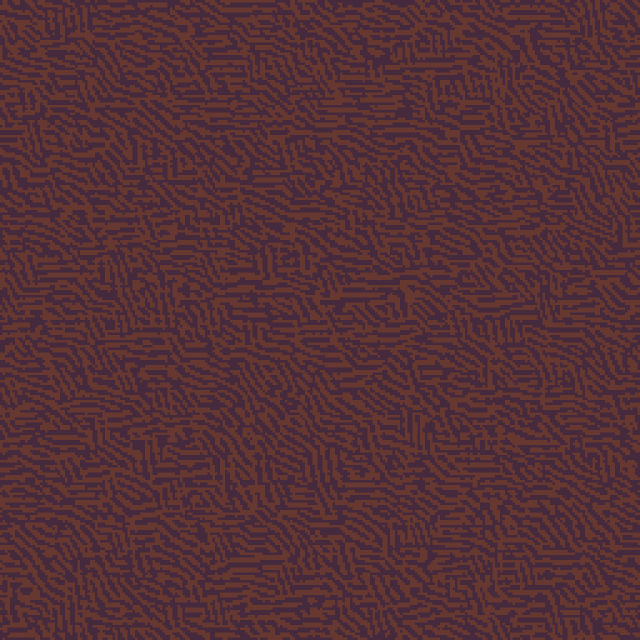
Write a Shadertoy shader that draws this texture.

```glsl
// A two-tone woven grain of short worm-like stripes, drawn on a coarse square grid.
// Overlapping patches of randomly turned waves are roughened with gradient noise,
// then each grid cell is cut to plum or rust by the sign of the sum.

vec2 hash2(vec2 p) {
    vec3 q = fract(p.xyx * vec3(0.1031, 0.1030, 0.0973));
    q += dot(q, q.yzx + 33.33);
    return fract((q.xx + q.yz) * q.zy);
}

float gradientDot(vec2 corner, vec2 p) {
    float angle = 6.2832 * hash2(corner + 71.0).x;
    return dot(vec2(cos(angle), sin(angle)), p - corner);
}

float gradientNoise(vec2 p) {
    vec2 i = floor(p), f = p - i;
    vec2 u = f * f * f * (f * (f * 6.0 - 15.0) + 10.0);
    return mix(mix(gradientDot(i, p), gradientDot(i + vec2(1, 0), p), u.x),
               mix(gradientDot(i + vec2(0, 1), p), gradientDot(i + vec2(1, 1), p), u.x), u.y);
}

// Sum of windowed waves; stripes run from level to steeply falling rightwards
float stripePatches(vec2 cell) {
    const float spacing = 9.0;
    vec2 p = cell / spacing, home = floor(p);
    float sum = 0.0;
    for (int y = -1; y <= 1; y++)
    for (int x = -1; x <= 1; x++) {
        vec2 id = home + vec2(x, y);
        vec2 offset = p - id - hash2(id + 13.0);
        vec2 random = hash2(id + 157.0);
        float tilt = mix(-0.15, 1.5, pow(random.x, 1.5));
        float period = mix(2.9, 4.1, random.y);
        float phase = hash2(id + 291.0).x;
        float across = dot(offset * spacing, vec2(sin(tilt), cos(tilt)));
        float window = max(0.0, 1.0 - dot(offset, offset));
        sum += window * window * cos(6.2832 * (across / period + phase));
    }
    return sum;
}

float rustCell(vec2 cell) {
    float grain = gradientNoise(cell * vec2(0.27, 0.39) + vec2(0.31, 0.17) + cell.y * vec2(0.11, 0.0));
    return step(0.0, stripePatches(cell) + 1.4 * grain);
}

void mainImage(out vec4 fragColor, in vec2 fragCoord) {
    // Four samples per pixel smooth the cell edges at any canvas size
    float rust = 0.0;
    for (int k = 0; k < 4; k++) {
        vec2 jitter = vec2(k % 2, k / 2) * 0.5 - 0.25;
        vec2 uv = (fragCoord + jitter) / iResolution.y;
        rust += 0.25 * rustCell(floor(uv * 256.0));
    }

    vec3 plumColor = vec3(0.27, 0.16, 0.24);
    vec3 rustColor = vec3(0.40, 0.22, 0.19);
    fragColor = vec4(mix(plumColor, rustColor, rust), 1.0);
}
```
